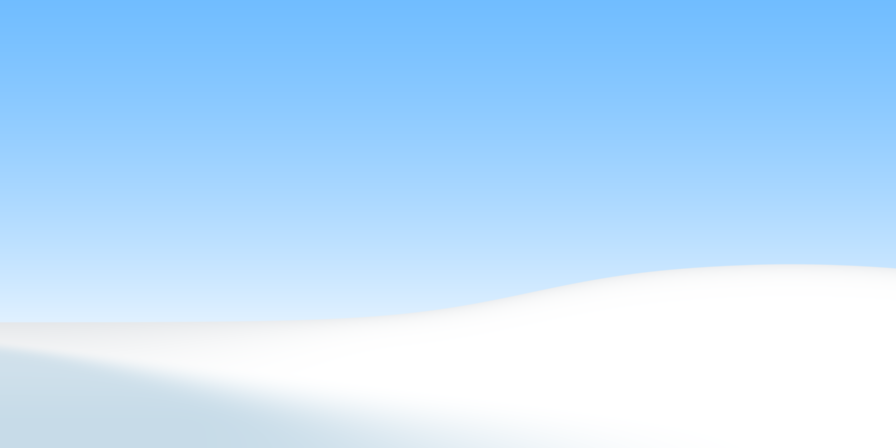
A Shadertoy shader for this background:

```glsl
const vec3 SKY_TOP = vec3(0.44, 0.74, 1.0);
const vec3 SNOW = vec3(1.0);
const vec3 RIM_GRAY = vec3(0.895, 0.905, 0.915);
const vec3 SHADE_BLUE = vec3(0.78, 0.86, 0.91);

// Sky pales toward white with distance below the top edge
vec3 skyColor(float drop) {
    return mix(SKY_TOP, SNOW, clamp(0.68 * drop + 0.57 * drop * drop, 0.0, 1.0));
}

// Flat plain rising into a rounded hill that dips at the far right
float ridgeHeight(float x) {
    float rise = 0.134 / (1.0 + exp(-12.6 * (x - 0.593)));
    float dip = max(x - 0.84, 0.0);
    return 0.2805 + rise - 0.5 * dip * dip;
}

// Gray rim under the ridge, thicker on the left
float rimAmount(float x, float depth) {
    float right = smoothstep(0.0, 0.45, x);
    float thickness = mix(0.09, 0.02, right);
    return mix(1.0, 0.7, right) * exp(-max(depth, 0.0) / thickness);
}

// Blue shadow of the lower slope, crisp on the left and soft to the right
float shadeAmount(vec2 uv) {
    float softness = mix(0.02, 0.1, smoothstep(0.0, 0.5, uv.x));
    float depth = max(0.24 - 0.22 * uv.x - uv.y, 0.0) / softness;
    float strength = 1.0 - smoothstep(0.2, 0.9, uv.x);
    float deepening = mix(0.8, 1.0, smoothstep(0.22, 0.05, uv.y));
    return strength * deepening * (1.0 - exp(-depth * depth));
}

vec3 snowColor(vec2 uv, float depth) {
    vec3 color = mix(SNOW, RIM_GRAY, rimAmount(uv.x, depth));
    return mix(color, SHADE_BLUE, shadeAmount(uv));
}

void mainImage(out vec4 fragColor, in vec2 fragCoord) {
    vec2 uv = fragCoord / iResolution.xy;
    float pixel = 1.0 / iResolution.y;
    float depth = ridgeHeight(uv.x) - uv.y;

    // Snow over sky with a smoothed ridge
    float cover = smoothstep(-pixel, pixel, depth);
    vec3 color = mix(skyColor(1.0 - uv.y), snowColor(uv, depth), cover);
    fragColor = vec4(color, 1.0);
}
```
